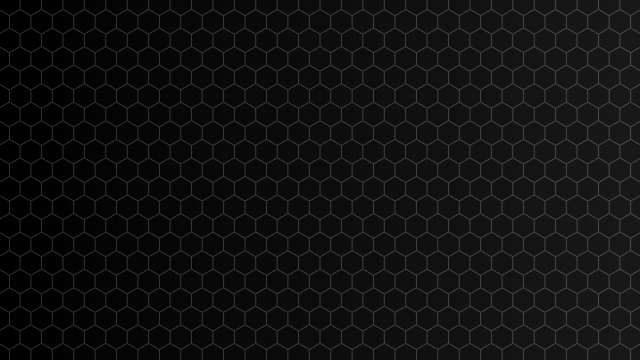
This pattern is drawn by a WebGL 2 fragment shader. Its source:

```glsl
#version 300 es
precision highp float;
// Fine honeycomb of thin grey lines over a black to charcoal horizontal gradient.

uniform vec2 u_resolution;
out vec4 fragColor;

// Lengths are fractions of the canvas height.
const float CELL_WIDTH = 0.0595;              // distance between opposite flat sides
const float LINE_WIDTH = 0.0024;
const vec2 CELL_ORIGIN = vec2(0.1154, 0.6303); // centre of one cell
const vec3 DARK_SIDE = vec3(0.0);
const vec3 LIGHT_SIDE = vec3(0.094, 0.096, 0.096);
const vec3 LINE_COLOR = vec3(1.0);
const float LINE_OPACITY_LEFT = 0.21;
const float LINE_OPACITY_RIGHT = 0.25;

// Distance from p to the nearest edge of a grid of pointy-top hexagons.
float hexEdgeDistance(vec2 p) {
    vec2 period = CELL_WIDTH * vec2(1.0, sqrt(3.0));
    // Two interleaved rectangular lattices hold all the cell centres.
    vec2 a = mod(p + 0.5 * period, period) - 0.5 * period;
    vec2 b = mod(p, period) - 0.5 * period;
    vec2 q = abs(dot(a, a) < dot(b, b) ? a : b);
    return 0.5 * CELL_WIDTH - max(q.x, dot(q, vec2(0.5, 0.5 * sqrt(3.0))));
}

// Share of a pixel covered by a line whose centre is at distance d.
float lineCoverage(float d, float width, float pixel) {
    float inner = max(d - 0.5 * pixel, -0.5 * width);
    float outer = min(d + 0.5 * pixel, 0.5 * width);
    return clamp((outer - inner) / pixel, 0.0, 1.0);
}

void main() {
    float pixel = 1.0 / u_resolution.y;
    vec2 p = gl_FragCoord.xy * pixel;
    float across = gl_FragCoord.x / u_resolution.x;

    // Background shading
    vec3 color = mix(DARK_SIDE, LIGHT_SIDE, across);

    // Honeycomb lines
    float line = lineCoverage(hexEdgeDistance(p - CELL_ORIGIN), LINE_WIDTH, pixel);
    float opacity = mix(LINE_OPACITY_LEFT, LINE_OPACITY_RIGHT, across);
    color = mix(color, LINE_COLOR, line * opacity);

    fragColor = vec4(color, 1.0);
}
```
